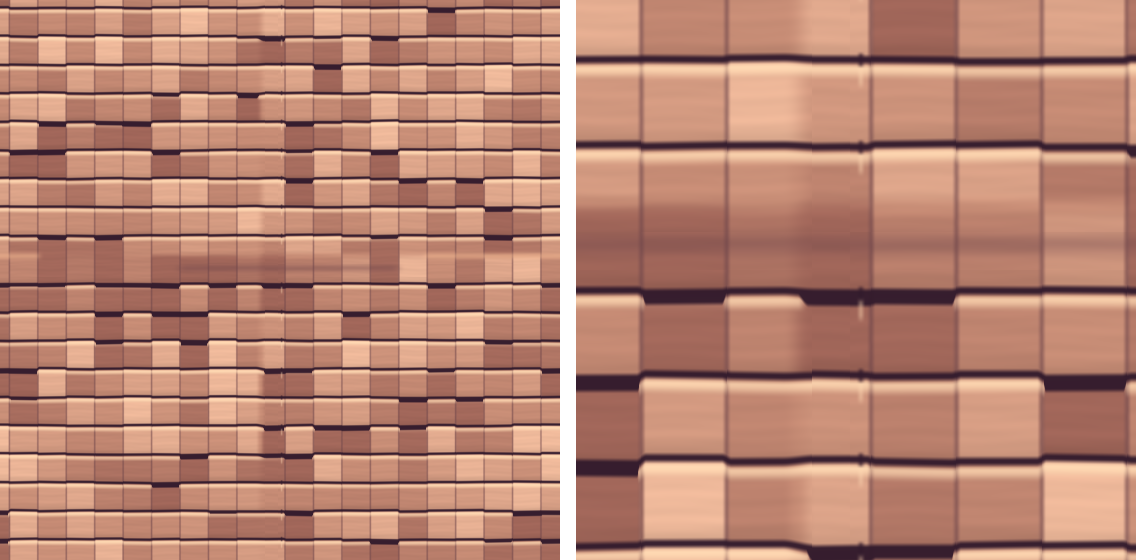
Left, the full canvas; right, a detail of the centre.
A WebGL 2 fragment shader for this texture:

```glsl
#version 300 es
precision highp float;
// Rows of lapped square clay tiles with dark joints, lit upper edges and a softly blended wrap seam.
#define PITCH 0.05078                 // tile size in canvas units
#define SEAM vec2(0.509, 0.5065)      // where the tile grid restarts
#define CELLS 20.0                    // cells per axis, the last one partial
#define JOINT 0.05                    // half thickness of row joints, in tiles
#define GROUT 0.024                   // half thickness of upright joints, in tiles
#define SOFT 0.035                    // edge softness, in tiles
#define LIFT 0.07                     // how far pale tiles ride upward
#define VARIATION 0.82                // spread of tile tones

uniform vec2 u_resolution;
out vec4 outColor;

const vec3 SHADOW = vec3(0.19, 0.10, 0.17);
const vec3 GROUT_COLOR = vec3(0.43, 0.27, 0.29);
const vec3 DARK_CLAY = vec3(0.63, 0.40, 0.35);
const vec3 MID_CLAY = vec3(0.78, 0.55, 0.46);
const vec3 PALE_CLAY = vec3(0.94, 0.73, 0.61);
const vec3 CREAM = vec3(1.0, 0.85, 0.70);

float hash(vec2 p) {
  return fract(sin(dot(p, vec2(127.1, 311.7))) * 43758.55);
}

// Soft bar from a to b
float bar(float x, float a, float b, float blur) {
  return smoothstep(a - blur, a + blur, x) * (1.0 - smoothstep(b - blur, b + blur, x));
}

// Tone of one tile: random, with broad drifts and a few deep tiles
float cellTone(vec2 cell) {
  cell = mod(cell + CELLS, CELLS);
  float tone = 0.48 + VARIATION * (hash(cell) - 0.5);
  tone += 0.09 * sin(cell.y * 0.9 + cell.x * 0.35) + 0.05 * sin(cell.x * 1.3 - cell.y * 0.6);
  tone -= 0.22 * step(mod(cell.y + 2.0, CELLS), 3.5) * step(10.5, cell.x);
  float deep = step(0.955, hash(cell + 41.3));
  return clamp(mix(tone, 0.03, deep), 0.0, 1.0);
}

// Tone along a row, blended across the nearest upright joint
float rowTone(float x, float row) {
  float edge = floor(x + 0.5);
  float seamCell = step(CELLS - 1.5, edge);
  float blend = mix(0.06, 0.2, seamCell);
  float w = smoothstep(-blend, blend, x - edge + 0.15 * seamCell);
  return mix(cellTone(vec2(edge - 1.0, row)), cellTone(vec2(edge, row)), w);
}

vec3 clay(float tone) {
  vec3 lower = mix(DARK_CLAY, MID_CLAY, smoothstep(0.0, 0.5, tone));
  return mix(lower, PALE_CLAY, smoothstep(0.45, 1.0, tone));
}

void main() {
  vec2 uv = gl_FragCoord.xy / u_resolution;
  uv.y = 1.0 - uv.y;
  vec2 grid = mod(uv - SEAM + 0.25 * PITCH, 1.0) / PITCH - 0.25;
  float blur = max(SOFT, 0.6 / (PITCH * min(u_resolution.x, u_resolution.y)));

  // Nearest row joint and the tiles on either side
  float row = floor(grid.y + 0.5);
  float fused = step(CELLS - 1.5, row);
  float above = rowTone(grid.x, row - 1.0);
  float below = rowTone(grid.x, row);
  float tilt = (hash(vec2(floor(grid.x), row + 7.0)) - 0.5) * (fract(grid.x) - 0.5);
  float d = grid.y - row + (1.0 - fused) * (LIFT * (below - 0.45) + 0.04 * tilt);
  float rowBlend = mix(blur, 0.18, fused);
  float side = smoothstep(-rowBlend, rowBlend, d + 0.3 * fused);
  float tone = mix(above, below, side);

  // Clay body with faint horizontal streaks
  vec3 color = clay(tone);
  float phase = 6.283 * hash(floor(grid) + 3.7);
  float streak = sin(grid.y * 19.0 + phase + 0.8 * sin(grid.x * 2.1));
  streak += 0.6 * sin(grid.y * 43.0 - phase + sin(grid.x * 3.7));
  color *= 1.0 + 0.013 * streak;
  color *= 1.0 - 0.07 * smoothstep(-0.3, -0.06, d) * (1.0 - side) * (1.0 - fused);

  // Upright joints, left out inside the fused column
  float column = floor(grid.x + 0.5);
  float across = grid.x - column;
  float upright = bar(across, -GROUT, GROUT, blur) * (1.0 - step(CELLS - 1.5, column));
  color = mix(color, GROUT_COLOR, 0.62 * upright);

  // Lit upper edges, missing on deep tiles
  float deepness = 1.0 - smoothstep(0.04, 0.2, below);
  float lit = smoothstep(0.03, 0.10, d) * (1.0 - smoothstep(0.10, 0.25, d));
  lit *= (1.0 - deepness) * (1.0 - fused) * mix(0.65, 1.0, below);
  color = mix(color, CREAM, lit * (1.0 - 0.35 * upright));

  // Row joints, thicker above deep tiles
  float shade = bar(d, -JOINT, 0.035 + 0.11 * deepness, blur) * (1.0 - fused);
  color = mix(color, SHADOW, 0.95 * shade);

  // Fused row: dusky band in the middle, warm glow toward the sides
  float middle = bar(uv.x, 0.32, 0.71, 0.015);
  float dusk = exp(-pow((d - 0.15) / 0.13, 2.0)) * fused * middle;
  float glow = exp(-pow((d + 0.28) / 0.12, 2.0)) * fused * bar(uv.x, 0.07, 0.76, 0.01);
  float sideGlow = exp(-pow((d + 0.28) / 0.12, 2.0)) * fused - glow;
  color = mix(color, GROUT_COLOR, 0.36 * dusk);
  color = mix(color, CREAM * vec3(1.0, 0.9, 0.85), 0.4 * sideGlow);

  // Thin vertical seam: pale dashes under the joints, dark dots on them
  float seam = bar(grid.x, -0.145, -0.095, blur);
  float dash = bar(d, 0.08, 0.3, 0.06) * (1.0 - fused);
  color = mix(color, CREAM, 0.45 * seam * dash);
  color = mix(color, SHADOW, 0.7 * seam * bar(d, -0.08, 0.07, blur) * (1.0 - fused));

  outColor = vec4(color, 1.0);
}
```
